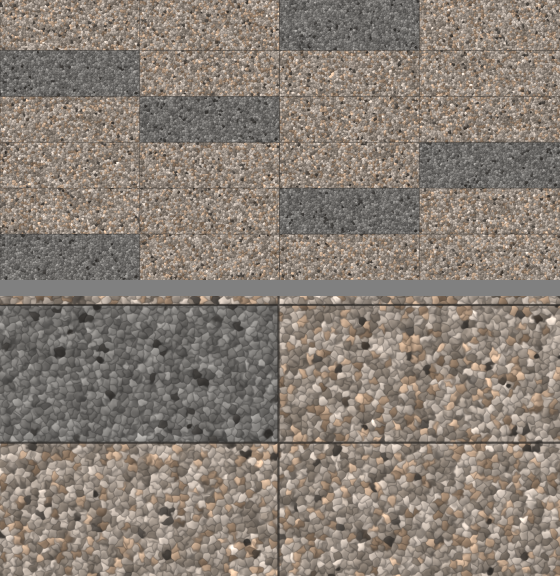
Top: the whole. Bottom: its middle third, enlarged.
A Shadertoy shader for this texture:

```glsl
// Stacked exposed-aggregate stone tiles, four by six, with scattered charcoal tiles.

// Layout, in units of the canvas height
const vec2  TILE_SIZE    = vec2(0.4991, 0.1640);
const vec2  LAST_TILE    = vec2(3.0, 5.0);
const float JOINT_WIDTH  = 0.0026;
const float JOINT_DEPTH  = 0.72;
const int   CHARCOAL_COLUMN[6] = int[6](0, 2, 3, 1, 0, 2); // per row, bottom up

// Aggregate
const float GRAIN_DENSITY = 118.0; // grains per canvas height
const float GRAIN_SOFTNESS = 0.075;
const float GRAIN_WARP    = 0.45;
const vec2  LIGHT_SLOPE   = vec2(-0.20, 0.26);
const float GAP_SHADE     = 0.78;
const float SPECK_CHANCE  = 0.028;
const float TAN_CHANCE    = 0.22;
const float PALE_CHANCE   = 0.05;
const float PIT_DENSITY   = 34.0;
const float PIT_CHANCE    = 0.07;
const float RELIEF        = 0.16;
const float WEATHERING    = 0.03;
const vec2  CORNER_PIT    = vec2(0.486, 0.011);

// Colours
const vec3 SAND_LOW      = vec3(0.46, 0.42, 0.38);
const vec3 SAND_HIGH     = vec3(0.80, 0.75, 0.705);
const vec3 CHARCOAL_LOW  = vec3(0.36, 0.352, 0.342);
const vec3 CHARCOAL_HIGH = vec3(0.57, 0.56, 0.546);
const vec3 TAN_TINT      = vec3(1.05, 0.96, 0.87);
const vec3 PIT_COLOR     = vec3(0.15, 0.14, 0.13);
const vec3 JOINT_COLOR   = vec3(0.17, 0.16, 0.15);

const int SUBSAMPLES = 3; // per axis

// Three random values in 0..1 for an integer lattice point
vec3 hash3(vec2 cell) {
    uvec3 v = uvec3(ivec3(ivec2(cell), 17)) * 1664525u + 1013904223u;
    v.x += v.y * v.z; v.y += v.z * v.x; v.z += v.x * v.y;
    v ^= v >> 16u;
    v.x += v.y * v.z; v.y += v.z * v.x; v.z += v.x * v.y;
    return vec3(v >> 8u) / 16777216.0;
}

float cornerGradient(vec2 cell, vec2 offset) {
    float angle = 6.28319 * hash3(cell).x;
    return dot(vec2(cos(angle), sin(angle)), offset);
}

float gradientNoise(vec2 p) {
    vec2 i = floor(p), f = fract(p), e = vec2(1.0, 0.0);
    vec2 u = f * f * f * (f * (f * 6.0 - 15.0) + 10.0);
    float low  = mix(cornerGradient(i, f), cornerGradient(i + e, f - e), u.x);
    float high = mix(cornerGradient(i + e.yx, f - e.yx),
                     cornerGradient(i + 1.0, f - 1.0), u.x);
    return mix(low, high, u.y);
}

vec3 grainColor(vec3 rnd, bool charcoal) {
    vec3 color = charcoal ? mix(CHARCOAL_LOW, CHARCOAL_HIGH, rnd.x)
                          : mix(SAND_LOW, SAND_HIGH, rnd.x);
    if (!charcoal && rnd.y < TAN_CHANCE) color *= TAN_TINT;
    if (rnd.z > 1.0 - PALE_CHANCE) color *= 1.2;
    return rnd.z < SPECK_CHANCE ? mix(color, PIT_COLOR, 0.7) : color;
}

// Soft cellular granules, each lit from the upper left, with shaded gaps
vec3 aggregate(vec2 p, bool charcoal) {
    p += GRAIN_WARP * vec2(gradientNoise(p * 1.4), gradientNoise(p * 1.4 + 57.0));
    vec2 cell = floor(p);
    float nearest = 9.0, second = 9.0, total = 0.0;
    vec3 sum = vec3(0.0);
    for (int y = -1; y <= 1; y++)
    for (int x = -1; x <= 1; x++) {
        vec2 c = cell + vec2(x, y);
        vec2 toPoint = p - c - hash3(c).xy;
        float d = length(toPoint);
        float weight = exp(-d / GRAIN_SOFTNESS);
        float light = 1.0 + dot(toPoint, LIGHT_SLOPE);
        sum += weight * light * grainColor(hash3(c + 511.0), charcoal);
        total += weight;
        second = min(second, max(nearest, d));
        nearest = min(nearest, d);
    }
    return sum / total * mix(GAP_SHADE, 1.0, smoothstep(0.0, 0.35, second - nearest));
}

// Sparse irregular holes, 1 inside
float pits(vec2 p) {
    vec3 rnd = hash3(floor(p) + 907.0);
    vec2 toCenter = fract(p) - mix(vec2(0.3), vec2(0.7), rnd.xy);
    float radius = mix(0.06, 0.16, rnd.x) + 0.12 * gradientNoise(p * 5.0);
    return step(rnd.z, PIT_CHANCE) * (1.0 - smoothstep(radius - 0.05, radius + 0.05, length(toCenter)));
}

vec3 stone(vec2 p) {
    vec2 tile = clamp(floor(p / TILE_SIZE), vec2(0.0), LAST_TILE);
    bool charcoal = CHARCOAL_COLUMN[int(tile.y)] == int(tile.x);
    vec2 local = p - tile * TILE_SIZE;
    vec2 q = local + tile * vec2(3.0, 5.0) + 1.0; // own patch of stone per tile
    vec3 color = aggregate(q * GRAIN_DENSITY, charcoal);
    color *= 1.0 + RELIEF * gradientNoise(q * 75.0) + WEATHERING * gradientNoise(q * 9.0);

    // Holes, plus the chip near the corner of charcoal tiles
    float hole = pits(q * PIT_DENSITY);
    float chip = length(local - CORNER_PIT) + 0.003 * gradientNoise(q * 150.0);
    if (charcoal) hole = max(hole, 1.0 - smoothstep(0.004, 0.007, chip));
    return mix(color, PIT_COLOR, 0.85 * hole);
}

float jointMask(vec2 p, float pixel) {
    vec2 line = clamp(round(p / TILE_SIZE), vec2(0.0, 1.0), LAST_TILE);
    vec2 d = abs(p - line * TILE_SIZE);
    vec2 coverage = clamp((0.5 * JOINT_WIDTH - d) / pixel + 0.5, 0.0, 1.0);
    return max(coverage.x, coverage.y) * min(1.0, JOINT_WIDTH / pixel);
}

void mainImage(out vec4 fragColor, in vec2 fragCoord) {
    float pixel = 1.0 / iResolution.y;
    vec3 color = vec3(0.0);
    for (int i = 0; i < SUBSAMPLES * SUBSAMPLES; i++) {
        vec2 offset = (vec2(i % SUBSAMPLES, i / SUBSAMPLES) + 0.5) / float(SUBSAMPLES) - 0.5;
        color += stone((fragCoord + offset) * pixel);
    }
    color /= float(SUBSAMPLES * SUBSAMPLES);
    color = mix(color, JOINT_COLOR, JOINT_DEPTH * jointMask(fragCoord * pixel, pixel));
    fragColor = vec4(color, 1.0);
}
```
